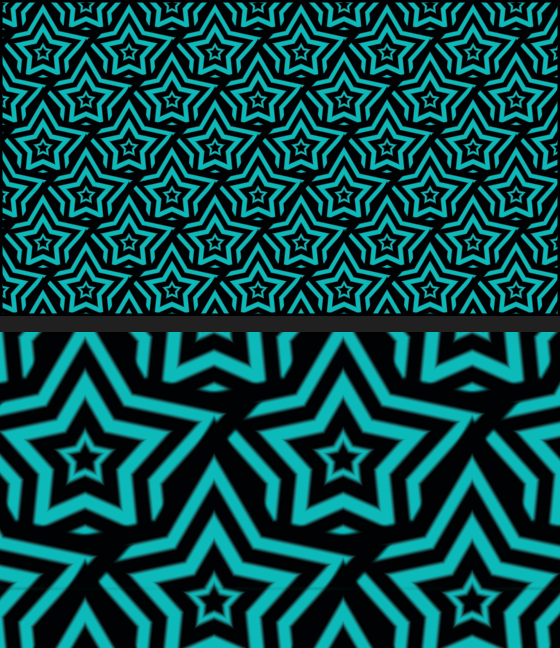
Top: the whole. Bottom: its middle third, enlarged.
Reproduce this pattern procedurally as a WebGL 2 fragment shader.

```glsl
#version 300 es
precision highp float;

uniform vec2 u_resolution;
out vec4 outColor;

const float PI = 3.14159265;
const vec3 BLACK = vec3(0.0, 0.008, 0.01);
const vec3 TEAL = vec3(0.05, 0.73, 0.73);
const vec3 EDGE_TINT = vec3(0.25, 0.0, 0.0);
const vec3 SEAM = vec3(0.02, 0.25, 0.2);

// Lengths are fractions of the canvas height
const vec2 PITCH = vec2(0.2722, 0.1505);
const float FIRST_ROW = 0.081;
const float NOTCH = 0.55;
const float BORDER = 0.008;
const float SOFTNESS = 0.003;

// Tip radius of the upright five-pointed star whose outline passes through p
float starLevel(vec2 p, vec2 corner, vec2 normal) {
    float sector = 0.4 * PI;
    float angle = abs(mod(atan(p.x, p.y) + 0.5 * sector, sector) - 0.5 * sector);
    vec2 folded = length(p) * vec2(sin(angle), cos(angle));
    return dot(folded, normal) / corner.x;
}

// Soft coverage of the star with the given tip radius
float inside(float level, float tip, float soft) {
    return smoothstep(-soft, soft, tip - level);
}

float ring(float level, float outer, float inner, float soft) {
    return inside(level, outer, soft) - inside(level, inner, soft);
}

// Three nested rings on a black star that hides what lies below
vec4 starLayer(vec2 p, float softness) {
    vec2 corner = NOTCH * vec2(sin(0.2 * PI), cos(0.2 * PI));
    vec2 normal = vec2(1.0 - corner.y, corner.x);
    float level = starLevel(p, corner, normal);
    float soft = softness * length(normal) / corner.x;
    float teal = ring(level, 0.1535, 0.127, soft)
               + ring(level, 0.094, 0.0645, soft)
               + ring(level, 0.031, 0.018, soft);
    teal = clamp(teal, 0.0, 1.0);
    vec3 face = mix(BLACK, TEAL, teal) + EDGE_TINT * teal * (1.0 - teal);
    return vec4(face, inside(level, 0.194, soft));
}

// Staggered rows: lower rows overlap upper ones, left stars overlap right ones
vec3 starField(vec2 p, float softness) {
    vec3 color = BLACK;
    float baseRow = floor((p.y - FIRST_ROW) / PITCH.y);
    for (int j = 2; j >= -1; j--) {
        float row = baseRow + float(j);
        float shift = 0.5 * mod(row, 2.0);
        float baseColumn = floor(p.x / PITCH.x - shift + 0.5);
        for (int i = 1; i >= -1; i--) {
            float column = baseColumn + float(i) + shift;
            vec2 center = vec2(column * PITCH.x, FIRST_ROW + row * PITCH.y);
            vec4 layer = starLayer(p - center, softness);
            color = mix(color, layer.rgb, layer.a);
        }
    }
    return color;
}

// Faint broken horizontal hairline
float seamMask(vec2 p, float height, float width) {
    float line = 1.0 - smoothstep(0.0, width, abs(p.y - height));
    float breaks = 0.5 + 0.25 * sin(p.x * 23.0) + 0.25 * sin(p.x * 61.0 + 1.3);
    return line * breaks;
}

// Distance inward from the nearest canvas side
float frameDistance(vec2 p, vec2 size) {
    vec2 side = min(p, size - p);
    return min(side.x, side.y);
}

void main() {
    vec2 p = gl_FragCoord.xy / u_resolution.y;
    vec2 size = u_resolution / u_resolution.y;

    vec3 color = starField(p, SOFTNESS);
    color = mix(color, SEAM, 0.2 * seamMask(p, 0.396, 0.003));

    // Black border
    float frame = frameDistance(p, size) - BORDER;
    color = mix(BLACK, color, smoothstep(-0.5 * SOFTNESS, 0.5 * SOFTNESS, frame));
    outColor = vec4(color, 1.0);
}
```
